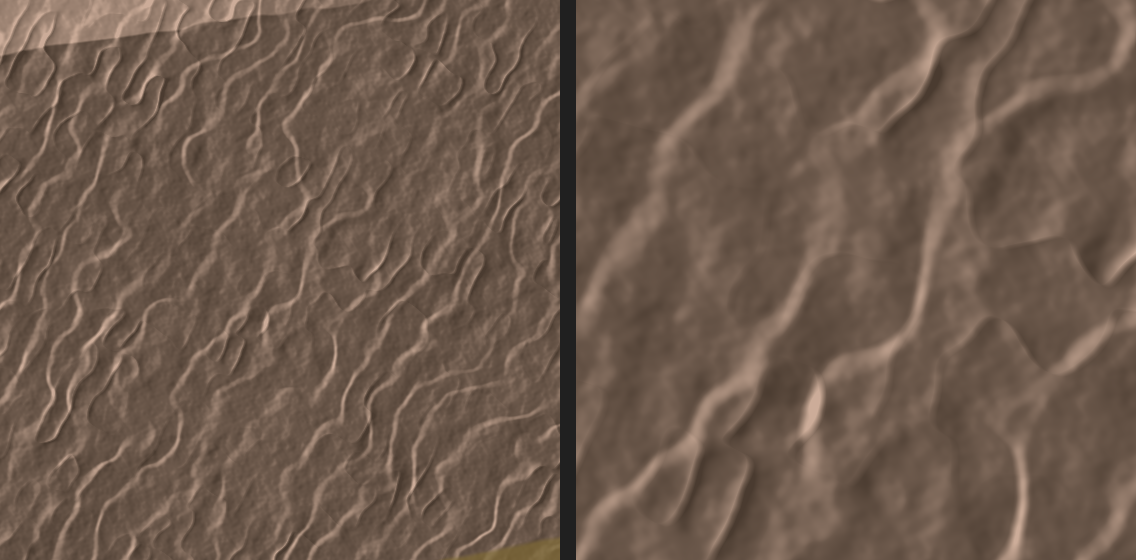
Left: the whole. Right: its middle third, enlarged.
Reproduce this texture procedurally as a three.js fragment shader.

```glsl
// Rough brown wind-rippled ground with slanting ridges, a pale top corner and an olive lower corner.
varying vec2 vUv;

float hash(vec2 cell) {
  vec3 h = fract(cell.xyx * vec3(0.1031, 0.1030, 0.0973));
  h += dot(h, h.yzx + 33.33);
  return fract((h.x + h.y) * h.z);
}

float noise(vec2 p) {
  vec2 cell = floor(p);
  vec2 f = fract(p);
  f = f * f * f * (f * (f * 6.0 - 15.0) + 10.0);
  float low = mix(hash(cell), hash(cell + vec2(1.0, 0.0)), f.x);
  float high = mix(hash(cell + vec2(0.0, 1.0)), hash(cell + vec2(1.0, 1.0)), f.x);
  return mix(low, high, f.y);
}

// Fine grain: each octave keeps the same slope at a smaller scale.
float grain(vec2 p) {
  float sum = 0.0;
  float frequency = 24.0;
  mat2 turn = mat2(0.8, 0.6, -0.6, 0.8);
  for (int i = 0; i < 4; i++) {
    p = turn * p;
    sum += noise(p * frequency + 17.0) / frequency;
    frequency *= 1.9;
  }
  return sum;
}

// Height of the ground: long ripples, short wrinkles and grain.
float groundHeight(vec2 p) {
  vec2 slanted = vec2(dot(p, vec2(0.87, -0.49)), dot(p, vec2(0.49, 0.87)));

  // Steep left faces and gentle right faces, bent by noise.
  float phase = slanted.x / 0.076 + 1.6 * noise(p * 5.0 + 3.0)
    + 0.9 * noise(p * 14.0 + 40.0) + 0.28 * noise(p * 31.0 + 80.0);
  float f = fract(phase);
  float strength = mix(0.35, 1.1, noise(slanted * vec2(13.0, 7.0) + 60.0));
  float ripple = smoothstep(0.0, 0.26, f) * (1.0 - f) * strength;

  // Creased wrinkles gather in patches between the ripples.
  vec2 bent = slanted + 0.018 * vec2(noise(p * 26.0), noise(p * 26.0 + 50.0));
  float crease = 1.0 - abs(2.0 * noise(bent * vec2(31.0, 15.0) + 90.0) - 1.0);
  float patches = smoothstep(0.25, 0.75, noise(p * 8.0 + 21.0));

  return 0.015 * ripple + 0.011 * crease * crease * mix(0.25, 1.0, patches) + 0.24 * grain(p);
}

void main() {
  vec2 p = vUv;

  // Light comes from the upper left.
  vec2 reach = 0.0026 * vec2(0.92, -0.39);
  float slope = (groundHeight(p + reach) - groundHeight(p - reach)) / 0.0052;
  float relief = slope > 0.0 ? slope * 0.19 : slope * 0.11;
  float tone = 0.418 + relief + 0.03 * (noise(p * 6.0 + 11.0) - 0.5);

  // The pale corner lies above a sloping, slightly ragged edge.
  float edge = p.y - 0.902 - 0.145 * p.x - 0.008 * (noise(p * 22.0) - 0.5);
  float pale = smoothstep(-0.002, 0.004, edge);
  float shadow = smoothstep(-0.018, -0.002, edge) * (1.0 - pale);
  tone += pale * mix(0.20, 0.10, smoothstep(0.2, 0.6, p.x));
  tone -= 0.035 * shadow * (1.0 - smoothstep(0.5, 0.75, p.x));
  tone = clamp(tone, 0.29, 0.80);

  vec3 darkEarth = vec3(0.38, 0.31, 0.26);
  vec3 paleEarth = vec3(0.69, 0.58, 0.51);
  vec3 color = mix(darkEarth, paleEarth, (tone - 0.38) / 0.31);

  // Smooth olive patch in the lower right corner.
  float oliveEdge = 0.19 * (p.x - 0.79) - p.y + 0.006 * (noise(p * 30.0) - 0.5);
  vec3 olive = vec3(0.47, 0.39, 0.23) + 0.3 * relief;
  color = mix(color, olive, smoothstep(-0.005, 0.006, oliveEdge));

  gl_FragColor = vec4(color, 1.0);
}
```
